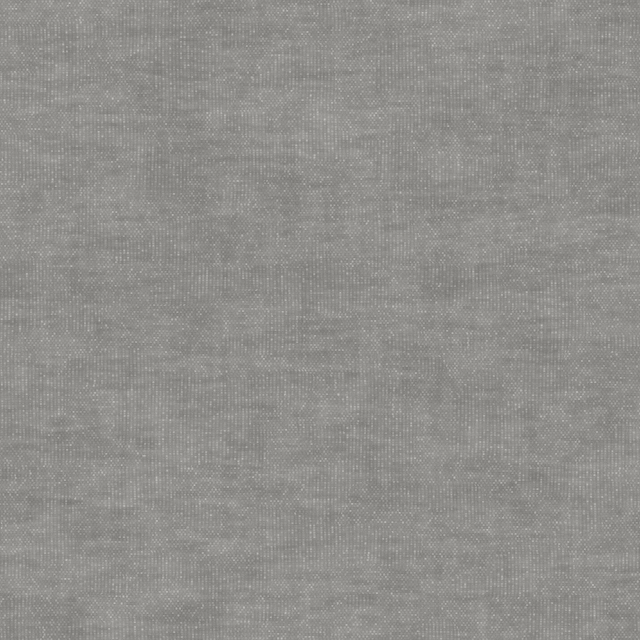
A WebGL 1 fragment shader for this texture:

```glsl
precision highp float;
uniform vec2 u_resolution;

float hash(vec2 p) {
  vec3 q = fract(vec3(p.xyx) * vec3(0.1031, 0.1030, 0.0973));
  q += dot(q, q.yzx + 33.33);
  return fract((q.x + q.y) * q.z);
}

// Cellular noise: random cell tones blended by distance, centred on zero
float blotches(vec2 p) {
  vec2 cell = floor(p);
  float total = 0.0, weights = 0.0;
  for (int j = -1; j <= 1; j++) {
    for (int i = -1; i <= 1; i++) {
      vec2 id = cell + vec2(float(i), float(j));
      vec2 site = id + 0.15 + 0.7 * vec2(hash(id), hash(id + 71.3));
      vec2 d = p - site;
      float weight = exp(-6.0 * dot(d, d));
      total += weight * (hash(id + 19.7) - 0.5);
      weights += weight;
    }
  }
  return total / weights;
}

// Uneven tone along one thread
float threadTone(float along, float id) {
  float phase = 6.2832 * hash(vec2(id, 5.0));
  return sin(along * 37.0 + phase) + sin(along * 91.0 + phase * 3.0);
}

void main() {
  vec2 uv = gl_FragCoord.xy / u_resolution;

  // Threads wander slightly from a straight grid
  vec2 bend = vec2(sin(uv.y * 31.0 + 2.0 * sin(uv.x * 17.0)),
                   sin(uv.x * 27.0 + 2.0 * sin(uv.y * 13.0)));
  vec2 cloth = uv + 0.0009 * bend;

  // Stitches: staggered in places, stacked into upright dashes in others
  float row = floor(cloth.y * 270.0);
  float stagger = smoothstep(-0.22, 0.12, blotches(uv * vec2(17.0, 29.0) + 40.0));
  float across = cloth.x * 178.0 + 0.5 * mod(row, 2.0) * stagger;
  float column = floor(across);
  float bump = 0.5 - 0.5 * cos(6.2832 * across);
  bump *= 0.85 - 0.3 * cos(6.2832 * cloth.y * 270.0);
  float luck = hash(vec2(column, row));
  float glint = bump * (0.35 + 1.2 * luck * luck);
  float fleck = bump * smoothstep(0.95, 1.0, luck);

  // Slubs run sideways, broad wear is softer
  float slub = blotches(uv * vec2(15.0, 95.0) + 9.0);
  float wisp = blotches(uv * vec2(46.0, 150.0) + 130.0);
  float wear = blotches(uv * vec2(9.0, 15.0) + 210.0);
  float upright = blotches(uv * vec2(75.0, 13.0) + 310.0);

  float tone = 0.566 + 0.085 * (glint - 0.34) + 0.04 * fleck;
  tone += 0.036 * slub + 0.03 * wisp + 0.034 * wear + 0.024 * upright;
  tone += 0.006 * threadTone(uv.x, row);
  tone += 0.004 * threadTone(uv.y, floor(cloth.x * 178.0) + 400.0);
  tone += 0.03 * (hash(floor(cloth * 500.0) + 600.0) - 0.5);

  gl_FragColor = vec4(tone + vec3(0.002, -0.003, -0.016), 1.0);
}
```
